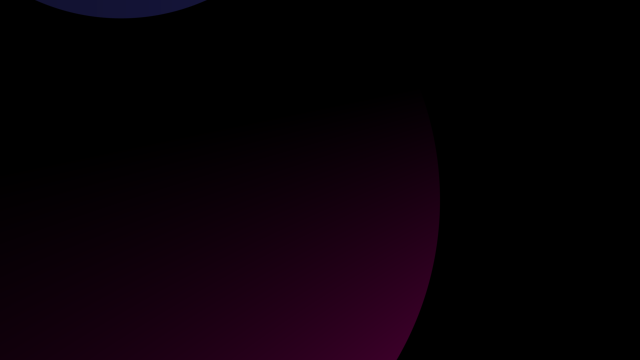
Give the GLSL for this background, as a Shadertoy shader.

```glsl
// Two dim discs on black: a large one lit in magenta toward its lower right,
// and a blue one dipping in from the top edge. Discs are distance functions;
// the magenta light is a slanted ramp that strengthens exponentially along x.

#define BIG_CENTER vec2(0.3426, 0.4444)
#define BIG_RADIUS 0.8796
#define TOP_CENTER vec2(0.336, 1.532)
#define TOP_RADIUS 0.583
#define MAGENTA vec3(1.0, 0.0, 0.69)
#define BLUE vec3(0.074, 0.074, 0.205)
#define GLOW_STRENGTH 0.125
#define GLOW_TOP 0.5255
#define GLOW_SLANT 0.2
#define GLOW_GROWTH 0.83

// Antialiased coverage of a disc, with the pixel size in canvas heights
float discMask(vec2 p, vec2 center, float radius, float pixel) {
    float dist = length(p - center) - radius;
    return 1.0 - smoothstep(-pixel, pixel, dist);
}

// Light that rises downward from a slanted line and grows to the right
float magentaGlow(vec2 p) {
    float depth = max(GLOW_TOP + GLOW_SLANT * p.x - p.y, 0.0);
    return GLOW_STRENGTH * depth * exp(GLOW_GROWTH * p.x);
}

void mainImage(out vec4 fragColor, in vec2 fragCoord) {
    // Canvas units: height is 1, origin at the lower left
    vec2 p = fragCoord / iResolution.y;
    float pixel = 0.75 / iResolution.y;

    // Large magenta disc
    float bigMask = discMask(p, BIG_CENTER, BIG_RADIUS, pixel);
    vec3 color = MAGENTA * magentaGlow(p) * bigMask;

    // Blue disc, slightly brighter to the right
    float topMask = discMask(p, TOP_CENTER, TOP_RADIUS, pixel);
    vec3 blueShade = BLUE * (1.0 + 0.3 * (p.x - TOP_CENTER.x));
    color = mix(color, blueShade, topMask);

    fragColor = vec4(color, 1.0);
}
```
